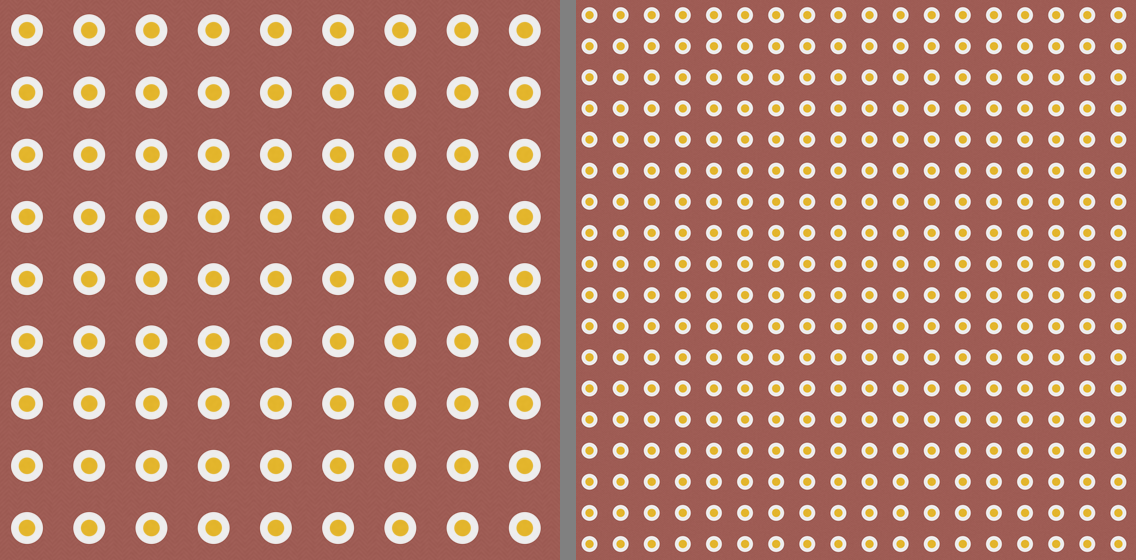
Left: one tile. Right: repeated 2 by 2.
This pattern is drawn by a Shadertoy shader. Its source:

```glsl
const float REPEATS = 9.0;
const vec2 DOT_CENTER = vec2(0.434, 0.514);
const float OUTER_RADIUS = 0.257;
const float INNER_RADIUS = 0.133;
const float RIM_WIDTH = 0.014;

const vec3 CLAY = vec3(0.62, 0.36, 0.33);
const vec3 DARK_CLAY = vec3(0.58, 0.29, 0.25);
const vec3 WHITE = vec3(0.93);
const vec3 YELLOW = vec3(0.89, 0.71, 0.17);

// Unit gradient at a lattice point
vec2 latticeGradient(vec2 cell, float period) {
    cell = mod(cell, period);
    float h = fract(sin(dot(cell, vec2(127.1, 311.7))) * 4375.85);
    float angle = 6.28318 * h;
    return vec2(cos(angle), sin(angle));
}

// Gradient noise that wraps after a whole number of cells
float wrappedNoise(vec2 uv, float period) {
    vec2 p = uv * period;
    vec2 i = floor(p);
    vec2 f = p - i;
    vec2 u = f * f * f * (f * (f * 6.0 - 15.0) + 10.0);
    vec2 e = vec2(0.0, 1.0);
    float a = dot(latticeGradient(i, period), f);
    float b = dot(latticeGradient(i + e.yx, period), f - e.yx);
    float c = dot(latticeGradient(i + e.xy, period), f - e.xy);
    float d = dot(latticeGradient(i + e.yy, period), f - e.yy);
    return mix(mix(a, b, u.x), mix(c, d, u.x), u.y);
}

// Fine zigzag threads, from -1 to 1
float herringbone(vec2 uv, float threads, float columns) {
    float zigzag = abs(fract(uv.x * columns) - 0.5) * threads / columns;
    return sin(6.28318 * (uv.y * threads + zigzag));
}

// Coverage of a disc with a smoothed edge
float disc(float dist, float radius, float edge) {
    return 1.0 - smoothstep(-edge, edge, dist - radius);
}

void mainImage(out vec4 fragColor, in vec2 fragCoord) {
    vec2 uv = fragCoord / iResolution.xy;
    float edge = 0.8 * REPEATS / min(iResolution.x, iResolution.y);

    // Woven ground with faint grain
    float weave = herringbone(uv, 128.0, 32.0);
    float grain = wrappedNoise(uv, 128.0);
    vec3 color = CLAY + 0.008 * weave + 0.012 * grain;

    // Concentric dots with a thin dark rim
    float dist = length(fract(uv * REPEATS) - DOT_CENTER);
    color = mix(color, DARK_CLAY, disc(dist, OUTER_RADIUS + RIM_WIDTH, edge));
    color = mix(color, WHITE + 0.008 * grain, disc(dist, OUTER_RADIUS, edge));
    color = mix(color, YELLOW + 0.012 * grain, disc(dist, INNER_RADIUS, edge));

    fragColor = vec4(color, 1.0);
}
```
